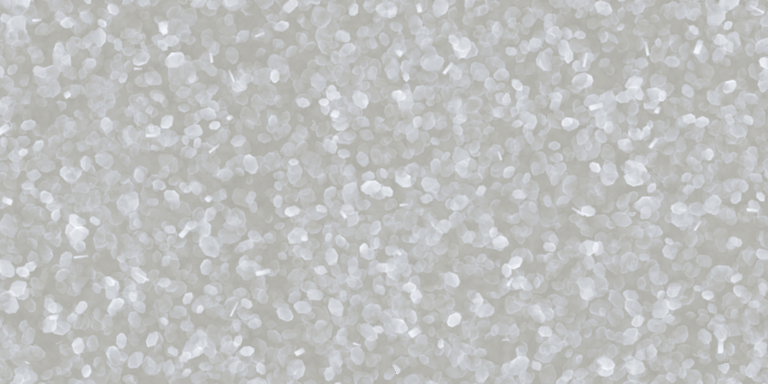
Write a WebGL 2 fragment shader that draws this texture.

```glsl
#version 300 es
precision highp float;
precision highp int;

uniform vec2 u_resolution;
out vec4 fragColor;

// Lengths are fractions of the canvas height
const int   LAYERS        = 6;
const float CELL_LARGE    = 0.074;
const float CELL_SMALL    = 0.042;
const float GLINT_CELL    = 0.125;
const float GLINT_SHARE   = 0.42;
const float GLINT_LIGHT   = 0.97;
const float EDGE_SOFTNESS = 0.0045;
const float RIM_WIDTH     = 0.007;
const float BED_LIGHT     = 0.708;
const float GRAIN_LIGHT   = 0.75;
const float PATCH_SCALE   = 3.2;
const vec3  WARM_TINT     = vec3(0.006, 0.004, -0.016);
const vec3  COOL_TINT     = vec3(-0.010, 0.001, 0.020);

// Integer hash: three values in 0..1 per cell and seed
vec3 hash3(ivec2 cell, int seed) {
    uvec3 v = uvec3(ivec3(cell, seed)) * 1664525u + 1013904223u;
    v.x += v.y * v.z; v.y += v.z * v.x; v.z += v.x * v.y;
    v ^= v >> 16u;
    v.x += v.y * v.z; v.y += v.z * v.x; v.z += v.x * v.y;
    return vec3(v >> 8u) / 16777215.0;
}

float valueNoise(vec2 p, int seed) {
    ivec2 i = ivec2(floor(p));
    vec2 f = fract(p);
    f = f * f * (3.0 - 2.0 * f);
    float bottom = mix(hash3(i, seed).x, hash3(i + ivec2(1, 0), seed).x, f.x);
    float top = mix(hash3(i + ivec2(0, 1), seed).x, hash3(i + ivec2(1, 1), seed).x, f.x);
    return mix(bottom, top, f.y);
}

mat2 rotation(float angle) {
    float c = cos(angle), s = sin(angle);
    return mat2(c, s, -s, c);
}

// Box with unevenly bevelled corners
float crystalDistance(vec2 p, vec2 halfSize, float bevel) {
    vec2 q = abs(p) - halfSize;
    float cut = bevel * (p.x * p.y > 0.0 ? 1.0 : 0.55);
    return max(max(q.x, q.y), (q.x + q.y) * 0.7071 + cut);
}

// Blends one layer of translucent crystals over the light so far
float addGrains(float light, vec2 p, int layer, float density, float soft) {
    float cellSize = mix(CELL_LARGE, CELL_SMALL, float(layer) / float(LAYERS - 1));
    vec2 g = rotation(1.1 * float(layer) + 0.4) * p / cellSize + 17.3 * float(layer);
    ivec2 home = ivec2(floor(g));
    for (int k = 0; k < 9; k++) {
        ivec2 cell = home + ivec2(k % 3 - 1, k / 3 - 1);
        vec3 place = hash3(cell, layer * 4);
        if (place.z > density) continue;
        vec3 form = hash3(cell, layer * 4 + 1);
        vec3 look = hash3(cell, layer * 4 + 2);

        vec2 q = g - vec2(cell) - 0.5 - 0.8 * (place.xy - 0.5);
        q = rotation(6.2832 * form.x) * q * cellSize;
        q.x += (form.z - 0.5) * 0.5 * q.y;
        float radius = cellSize * mix(0.27, 0.42, form.y);
        vec2 halfSize = radius * vec2(1.0, mix(0.58, 0.95, form.z));
        float d = crystalDistance(q, halfSize, radius * mix(0.3, 0.5, look.z));

        // Slope, facet break and pale rim
        vec2 axis = rotation(6.2832 * look.y) * vec2(1.0, 0.0);
        float slope = dot(q, axis) / radius;
        float facet = smoothstep(-soft, soft, dot(q, axis.yx) - radius * (look.z - 0.5));
        float rim = smoothstep(-RIM_WIDTH, 0.0, d) * smoothstep(-0.6, 0.8, slope);
        float flash = pow(look.x, 6.0);
        float tone = GRAIN_LIGHT + 0.07 * look.x + 0.13 * flash
                   + 0.03 * slope + 0.05 * (facet - 0.5) + 0.07 * rim;

        float shadow = 1.0 - smoothstep(0.0, RIM_WIDTH, d);
        light -= 0.008 * shadow;
        float opacity = mix(0.32, 0.64, look.z) + 0.22 * flash;
        light = mix(light, tone, opacity * (1.0 - smoothstep(-soft, soft, d)));
    }
    return light;
}

// Sparse bright reflections, from slivers to small flat faces
float addGlints(float light, vec2 p, float soft) {
    vec2 g = rotation(0.3) * p / GLINT_CELL + 5.7;
    ivec2 home = ivec2(floor(g));
    for (int k = 0; k < 9; k++) {
        ivec2 cell = home + ivec2(k % 3 - 1, k / 3 - 1);
        vec3 place = hash3(cell, 90);
        if (place.z > GLINT_SHARE) continue;
        vec3 form = hash3(cell, 91);
        vec2 q = (g - vec2(cell) - 0.5 - 0.8 * (place.xy - 0.5)) * GLINT_CELL;
        q = rotation(3.1416 * form.x) * q;
        vec2 halfSize = vec2(mix(0.007, 0.021, form.y), mix(0.0025, 0.010, form.z * form.z));
        float d = crystalDistance(q, halfSize, 0.35 * halfSize.y);
        float fade = mix(0.55, 1.0, smoothstep(-1.0, 0.7, q.x / halfSize.x));
        light = mix(light, GLINT_LIGHT, 0.9 * fade * (1.0 - smoothstep(-soft, soft, d)));
    }
    return light;
}

void main() {
    vec2 p = gl_FragCoord.xy / u_resolution.y;
    float soft = max(EDGE_SOFTNESS, 0.75 / u_resolution.y) * 0.75;

    // Uneven bed between the crystals
    float patches = valueNoise(p * PATCH_SCALE, 70) * 0.6 + valueNoise(p * PATCH_SCALE * 2.3, 71) * 0.4;
    float light = BED_LIGHT + 0.025 * (patches - 0.5) + 0.03 * (valueNoise(p * 34.0, 72) - 0.5);
    float density = mix(0.36, 0.86, patches);

    for (int layer = 0; layer < LAYERS; layer++)
        light = addGrains(light, p, layer, density, soft);
    light = addGlints(light, p, soft);

    // Fine grit, then warm shade to cool highlight
    light += 0.024 * (valueNoise(p * 75.0, 73) - 0.5) + 0.016 * (valueNoise(p * 150.0, 74) - 0.5);
    float cool = smoothstep(0.70, 0.80, light + 0.02 * (valueNoise(p * 14.0, 75) - 0.5));
    fragColor = vec4(clamp(light + mix(WARM_TINT, COOL_TINT, cool), 0.0, 1.0), 1.0);
}
```
